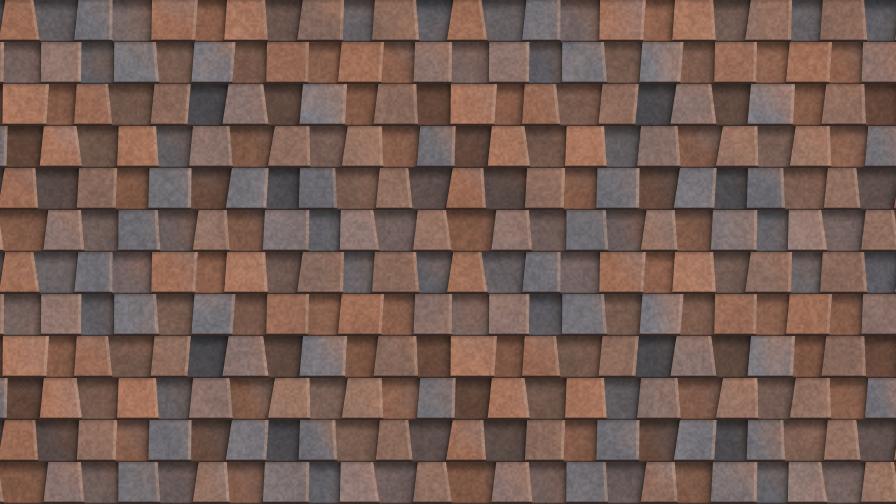
Give the GLSL for this texture, as a Shadertoy shader.

```glsl
// Roof of staggered laminated shingles: slanted raised tabs over shaded recesses.

const vec2 GRID = vec2(12.0, 12.0);     // tabs across, courses down
const vec2 PERIOD = vec2(6.0, 6.0);     // cells before the layout repeats
const float STAGGER = 0.55;             // shift of every other course
const float TAB_WIDTH = 0.56;           // share of a cell at the tab foot
const float JITTER = 0.07;              // wander of the tab edges
const float SLANT = 0.10;               // lean of the tab edges
const float FOOT_LINE = 0.055;          // dark line below a course
const float EDGE_LINE = 0.022;          // pale line on the right of a tab
const float GRAIN_SCALE = 215.0;        // granules per canvas height
const float GRAIN_AMOUNT = 0.24;

const vec3 RUST = vec3(0.63, 0.44, 0.35);
const vec3 BROWN = vec3(0.54, 0.42, 0.365);
const vec3 MAUVE = vec3(0.54, 0.455, 0.435);
const vec3 SLATE = vec3(0.45, 0.44, 0.46);
const vec3 SHADOW = vec3(0.17, 0.125, 0.115);
const vec3 PALE_EDGE = vec3(0.70, 0.57, 0.50);

// Integer hash of a lattice point, 0 to 1
float hash(vec2 p, int seed) {
    uvec2 q = uvec2(ivec2(floor(p)));
    uint h = q.x * 1597334677u ^ q.y * 3812015801u ^ uint(seed) * 2798796415u;
    h = (h ^ (h >> 16)) * 2246822519u;
    h = (h ^ (h >> 13)) * 3266489917u;
    return float((h ^ (h >> 16)) >> 8) / 16777216.0;
}

float noise(vec2 p, int seed) {
    vec2 i = floor(p), f = fract(p);
    f = f * f * (3.0 - 2.0 * f);
    vec2 e = vec2(1.0, 0.0);
    return mix(mix(hash(i, seed), hash(i + e.xy, seed), f.x),
               mix(hash(i + e.yx, seed), hash(i + e.xx, seed), f.x), f.y);
}

// Soft step across one pixel
float cover(float d, float pixel) {
    return clamp(d / pixel + 0.5, 0.0, 1.0);
}

vec3 shingleTone(float pick) {
    vec3 tone = mix(RUST, BROWN, smoothstep(0.20, 0.48, pick));
    tone = mix(tone, MAUVE, smoothstep(0.50, 0.68, pick));
    return mix(tone, SLATE, smoothstep(0.74, 0.84, pick));
}

// Colour of one piece, drifting from its own tone to a second one
vec3 pieceColor(vec2 id, vec2 local, float blotch, int seed) {
    vec3 own = shingleTone(hash(id, seed));
    vec3 other = shingleTone(hash(id, seed + 1) * 0.8);
    float drift = smoothstep(0.25, 1.1, local.x + 0.35 * local.y + 0.7 * (blotch - 0.5));
    return mix(own, other, 0.55 * drift) * (0.95 + 0.10 * hash(id, seed + 2));
}

// Left and right edge of the tab in a cell, at height v of the course
vec2 tabEdges(vec2 id, float v) {
    float left = JITTER * (hash(id, 1) - 0.5) + SLANT * hash(id, 2) * v;
    float right = TAB_WIDTH + 2.0 * JITTER * (hash(id, 3) - 0.5)
                + SLANT * (hash(id, 4) * 1.4 - 0.9) * v;
    return vec2(left, right);
}

void mainImage(out vec4 fragColor, in vec2 fragCoord) {
    vec2 uv = fragCoord / iResolution.xy;
    vec2 pixel = GRID / iResolution.xy;
    vec2 grainPos = fragCoord / iResolution.y * GRAIN_SCALE;

    // Courses counted from the top, v rises within each course
    float fromTop = (1.0 - uv.y) * GRID.y;
    float course = floor(fromTop);
    float v = 1.0 - fract(fromTop);
    float x = uv.x * GRID.x - STAGGER * mod(course, 2.0);
    float blotch = noise(grainPos * 0.07, 20);

    // Paint neighbouring cells from left to right, each over the last
    vec3 color = BROWN;
    float raised = 0.0;
    for (int k = -1; k <= 1; k++) {
        float cell = floor(x) + float(k);
        vec2 id = mod(vec2(cell, course), PERIOD);
        vec2 edges = tabEdges(id, v);
        float u = x - cell;

        // Shadow cast to the left of the tab
        float fromLeft = u - edges.x;
        color *= 1.0 - 0.50 * exp(min(fromLeft, 0.0) / 0.045);

        vec3 recess = pieceColor(id, vec2(u - edges.y, v), blotch, 5) * 0.82;
        recess *= mix(1.0, 0.80, step(0.86, hash(id, 11)));
        recess *= 1.0 - 0.42 * smoothstep(0.68, 1.0, v);
        vec3 tab = pieceColor(id, vec2(u, v), blotch, 8);
        tab *= 1.0 - 0.16 * smoothstep(0.90, 1.0, v);

        // Pale cut edge on the right
        float edge = cover(EDGE_LINE - abs(u - edges.y + EDGE_LINE), pixel.x);
        tab = mix(tab, PALE_EDGE, 0.5 * edge);

        float onCell = cover(fromLeft, pixel.x);
        float onTab = cover(edges.y - u, pixel.x);
        color = mix(color, mix(recess, tab, onTab), onCell);
        raised = mix(raised, onTab, onCell);
    }

    // Mineral granules and broad weathering
    float grain = 0.6 * noise(grainPos, 21) + 0.4 * noise(grainPos * 0.5, 22) - 0.5;
    color *= 1.0 + GRAIN_AMOUNT * grain + 0.10 * (blotch - 0.5);

    // Dark foot of the course, heavier below raised tabs
    float foot = cover(FOOT_LINE * mix(0.6, 1.0, raised) - v, pixel.y);
    color = mix(color, SHADOW, foot * mix(0.65, 0.9, raised));

    fragColor = vec4(color, 1.0);
}
```
